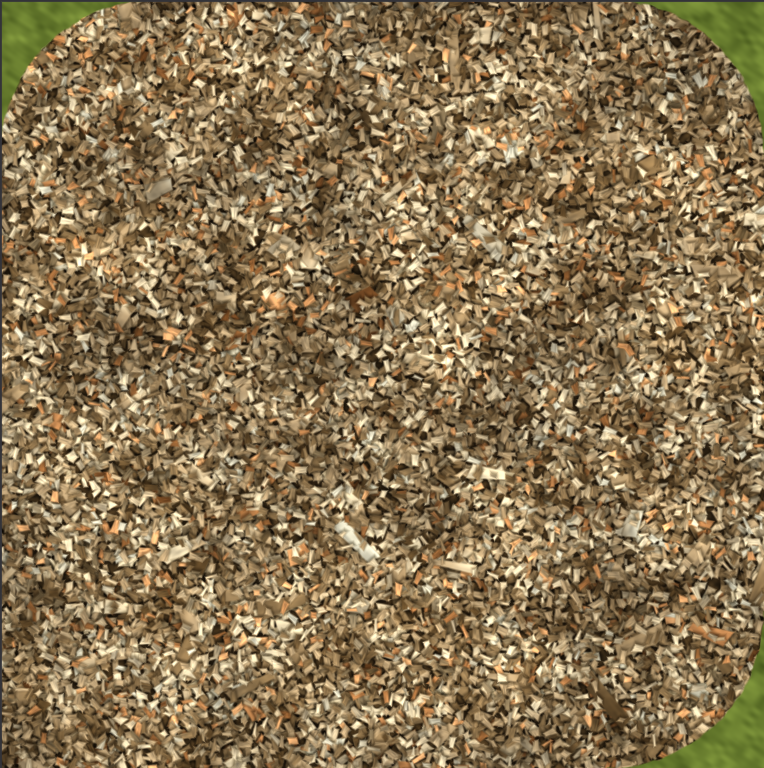
A WebGL 1 fragment shader for this texture:

```glsl
precision highp float;
uniform vec2 u_resolution;

const vec3 SOIL = vec3(0.24, 0.18, 0.10);
const vec3 BARK = vec3(0.32, 0.24, 0.135);
const vec3 BROWN = vec3(0.50, 0.405, 0.27);
const vec3 TAN = vec3(0.69, 0.59, 0.44);
const vec3 CREAM = vec3(0.89, 0.82, 0.67);
const vec3 RUST = vec3(1.06, 0.86, 0.70);
const vec3 ASH = vec3(0.91, 0.96, 1.03);
const vec3 SHADOW = vec3(0.36, 0.38, 0.43);
const vec3 GRASS_DARK = vec3(0.28, 0.35, 0.11);
const vec3 GRASS_LIGHT = vec3(0.53, 0.62, 0.25);
const vec3 FRAME = vec3(0.20, 0.20, 0.22);
const float CORNER_RADIUS = 0.205;
const float EDGE = 0.0019;

float hash(vec2 p) {
  return fract(sin(dot(p, vec2(127.1, 311.7))) * 43758.5453);
}

vec2 hash2(vec2 p) {
  return vec2(hash(p), hash(p + 19.7));
}

float noise(vec2 p) {
  vec2 i = floor(p), f = fract(p);
  f = f * f * (3.0 - 2.0 * f);
  return mix(mix(hash(i), hash(i + vec2(1.0, 0.0)), f.x),
             mix(hash(i + vec2(0.0, 1.0)), hash(i + 1.0), f.x), f.y);
}

vec2 rotate(vec2 p, float angle) {
  float c = cos(angle), s = sin(angle);
  return vec2(c * p.x - s * p.y, s * p.x + c * p.y);
}

// Wood ramp from bark to cream, with some rusty and some weathered chips
vec3 woodColor(float tone, float kind) {
  vec3 wood = mix(BARK, BROWN, smoothstep(0.0, 0.38, tone));
  wood = mix(wood, TAN, smoothstep(0.38, 0.72, tone));
  wood = mix(wood, CREAM, smoothstep(0.72, 1.0, tone));
  wood *= mix(vec3(1.0), RUST, step(0.90, kind));
  return wood * mix(vec3(1.0), ASH, step(kind, 0.14));
}

// Splinter whose shape holds taper and skew
float chipDistance(vec2 q, vec2 halfSize, vec2 shape) {
  float along = clamp(q.x / halfSize.x, -1.0, 1.0);
  float halfWidth = halfSize.y * (1.0 + shape.x * along);
  return max(abs(q.x + shape.y * q.y) - halfSize.x, abs(q.y) - halfWidth);
}

// One layer of chips, each throwing a soft shadow on what lies below
vec3 scatterChips(vec3 color, vec2 p, float cells, float layer, vec2 size, float density) {
  vec2 grid = rotate(p, layer * 1.3) * cells + layer * 17.3;
  float soft = EDGE * cells;
  float clump = 0.45 * (noise(p * 26.0 + 3.0) - 0.5);
  for (int y = -1; y <= 1; y++) {
    for (int x = -1; x <= 1; x++) {
      vec2 id = floor(grid) + vec2(float(x), float(y));
      vec2 seed = id + layer * 7.13;
      float present = step(hash(seed + 3.1), density);
      vec2 offset = grid - id - 0.5 - 0.8 * (hash2(seed) - 0.5);
      float angle = 6.2832 * hash(seed + 5.3);
      vec2 q = rotate(offset, angle);
      vec2 halfSize = size * mix(vec2(0.5, 0.45), vec2(1.25, 1.4), hash2(seed + 8.9));
      vec2 shape = 0.9 * (hash2(seed + 11.7) - 0.5);
      float chip = chipDistance(q, halfSize, shape);
      vec2 shadowPoint = rotate(offset + vec2(-0.0016, 0.0020) * cells, angle);
      float shadow = chipDistance(shadowPoint, halfSize, shape);
      color *= 1.0 - SHADOW * present * (1.0 - smoothstep(-soft, 0.0042 * cells, shadow));
      float tone = clamp(pow(hash(seed + 23.3), 0.62) + clump, 0.0, 1.0);
      float grain = noise(vec2(q.x * 2.0, q.y * 7.0) / size.y * 0.25 + 40.0 * hash(seed));
      float light = 0.93 + 0.26 * grain + 0.08 * clamp(offset.y / size.y, -1.0, 1.0);
      vec3 wood = woodColor(tone, hash(seed + 29.9)) * light;
      color = mix(color, wood, present * (1.0 - smoothstep(-soft, soft, chip)));
    }
  }
  return color;
}

vec3 mulch(vec2 p) {
  vec3 color = SOIL * (0.6 + 0.9 * noise(p * 130.0));
  for (int i = 0; i < 8; i++) {
    float layer = float(i) + 1.0;
    color = scatterChips(color, p, 31.0 + 3.5 * layer, layer, vec2(0.42, 0.19), 0.88);
    // Broad chips and long splinters lie partly buried
    if (i == 5) color = scatterChips(color, p, 22.0, 15.0, vec2(0.34, 0.19), 0.4);
    if (i == 6) color = scatterChips(color, p, 10.0, 20.0, vec2(0.29, 0.08), 0.4);
  }
  color *= 0.80 + 0.24 * noise(p * 9.0) + 0.22 * noise(p * 21.0 + 8.0);
  return color * (0.96 + 0.12 * noise(p * 150.0));
}

vec3 grass(vec2 p) {
  float blades = noise(rotate(p, 0.6) * vec2(80.0, 150.0));
  float tufts = noise(p * 38.0 + 5.0);
  return mix(GRASS_DARK, GRASS_LIGHT, 0.55 * blades + 0.45 * tufts);
}

// Coverage outside the bed, whose lower left corner stays square
float lawnMask(vec2 p) {
  vec2 c = p - 0.5;
  vec2 q = abs(c) - 0.5 + CORNER_RADIUS;
  float d = length(max(q, 0.0)) - CORNER_RADIUS;
  d += 0.003 * (noise(p * 110.0) - 0.5);
  float rounded = 1.0 - step(c.x, 0.0) * step(c.y, 0.0);
  return rounded * smoothstep(-EDGE, EDGE, d) * step(0.0, min(q.x, q.y));
}

void main() {
  vec2 p = gl_FragCoord.xy / u_resolution;
  vec3 color = mix(mulch(p), grass(p), lawnMask(p));
  float border = min(p.x, 1.0 - p.y);
  color = mix(FRAME, color, smoothstep(0.0015, 0.0035, border));
  gl_FragColor = vec4(color, 1.0);
}
```
